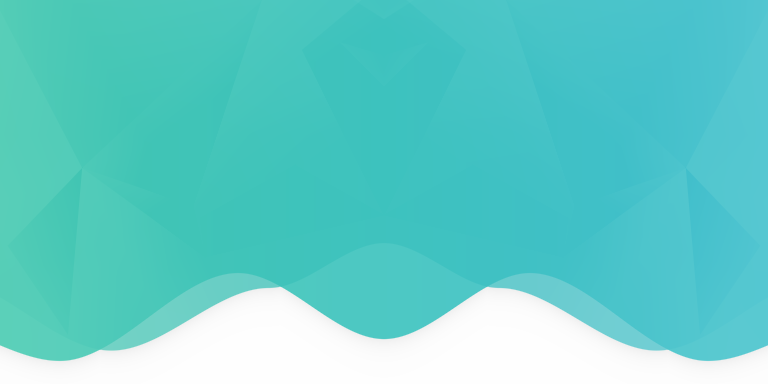
A WebGL 1 fragment shader for this background:

```glsl
precision highp float;
uniform vec2 u_resolution;

// Colours at the left, centre and right
const vec3 LIGHT_LEFT = vec3(0.385, 0.825, 0.735);
const vec3 LIGHT_MID = vec3(0.37, 0.81, 0.79);
const vec3 LIGHT_RIGHT = vec3(0.375, 0.80, 0.825);
const vec3 DEEP_LEFT = vec3(0.26, 0.775, 0.69);
const vec3 DEEP_MID = vec3(0.24, 0.76, 0.745);
const vec3 DEEP_RIGHT = vec3(0.26, 0.745, 0.81);
const vec3 PAPER = vec3(0.995);

const float BASE_SHADE = 0.22;
const float FACET_FLOOR = 0.3;
const float BAND_OPACITY = 0.77;
const float OVERLAP_FADE = 0.55;
const float SHADOW_STRENGTH = 0.06;
const float SHADOW_FALLOFF = 42.0;

// Corners shared by several facets, as distance from the centre and height
const vec2 TIP = vec2(0.0, 0.44);
const vec2 SHOULDER = vec2(0.214, 0.87);
const vec2 HUB = vec2(0.786, 0.5625);
const vec2 ELBOW = vec2(0.497, 0.464);
const vec2 FOOT = vec2(0.466, 0.331);
const vec2 PEAK = vec2(0.232, 0.57);
const vec2 NOTCH = vec2(0.349, 0.648);
const vec2 CEILING = vec2(0.318, 1.0);
const vec2 HEEL = vec2(0.823, 0.128);

float coverage(float d) {
  return clamp(d * u_resolution.y + 0.5, 0.0, 1.0);
}

// Signed distance from the line through a and b
float side(vec2 p, vec2 a, vec2 b) {
  vec2 e = normalize(b - a);
  vec2 v = p - a;
  return e.x * v.y - e.y * v.x;
}

// Triangle that is strongest at its first corner
float facet(vec2 p, vec2 a, vec2 b, vec2 c) {
  float span = side(a, b, c);
  float facing = sign(span);
  float far = side(p, b, c);
  float inside = min(far, min(side(p, c, a), side(p, a, b))) * facing;
  float weight = clamp(far / span, 0.0, 1.0);
  return coverage(inside) * mix(FACET_FLOOR, 1.0, weight);
}

float frontWave(float m) {
  return 0.117 + 0.172 * smoothstep(0.0, 0.38, m)
    - 0.229 * smoothstep(0.38, 0.844, m)
    + 0.10 * smoothstep(0.844, 1.2, m);
}

float backWave(float m) {
  return 0.367 - 0.117 * smoothstep(0.0, 0.3, m)
    - 0.163 * smoothstep(0.3, 0.71, m)
    + 0.19 * smoothstep(0.71, 1.15, m);
}

float facetShade(vec2 p) {
  float s = BASE_SHADE;
  // Central wedge and chevron
  s += 0.65 * facet(p, TIP, SHOULDER, vec2(-0.3, 1.3));
  s -= 0.32 * facet(p, vec2(0.0, 0.773), vec2(0.115, 0.89), vec2(-0.05, 0.843));
  s -= 0.2 * facet(p, vec2(0.0, 0.95), vec2(0.11, 1.02), vec2(-0.1, 1.02));
  // Upper panels
  s += 0.5 * facet(p, ELBOW, HUB, CEILING);
  s += 0.3 * facet(p, HUB, vec2(1.03, 1.03), CEILING);
  s += 0.25 * facet(p, NOTCH, CEILING, vec2(0.635, 1.0));
  s -= 0.15 * facet(p, CEILING, NOTCH, SHOULDER);
  s -= 0.15 * facet(p, vec2(0.453, 0.69), ELBOW, PEAK);
  s -= 0.12 * facet(p, HUB, vec2(1.03, 1.03), vec2(1.2, 0.476));
  // Lower panels
  s += 0.5 * facet(p, FOOT, PEAK, TIP);
  s += 0.5 * facet(p, FOOT, vec2(0.479, 0.432), PEAK);
  s += 0.4 * facet(p, FOOT, HUB, vec2(0.661, 0.323));
  s += 0.4 * facet(p, FOOT, HUB, ELBOW);
  s += 0.55 * facet(p, HUB, HEEL, vec2(0.98, 0.36));
  s += 0.3 * facet(p, HUB, vec2(1.03, 0.51), vec2(0.98, 0.36));
  return clamp(s, 0.0, 1.0);
}

vec3 acrossCanvas(vec3 left, vec3 mid, vec3 right, float x) {
  return x < 0.0 ? mix(mid, left, -x) : mix(mid, right, x);
}

void main() {
  vec2 uv = gl_FragCoord.xy / u_resolution;
  float x = 2.0 * uv.x - 1.0;
  vec2 p = vec2(abs(x), uv.y);

  float front = frontWave(p.x);
  float back = backWave(p.x);
  float solid = coverage((p.y - front) * 0.85);
  float behind = coverage((p.y - back) * 0.85);

  // Faceted body, calmer below the back wave
  float shade = facetShade(p) * mix(OVERLAP_FADE, 1.0, behind);
  vec3 light = acrossCanvas(LIGHT_LEFT, LIGHT_MID, LIGHT_RIGHT, x);
  vec3 deep = acrossCanvas(DEEP_LEFT, DEEP_MID, DEEP_RIGHT, x);
  vec3 body = mix(light, deep, shade);

  // Paper with a soft shadow under the waves
  float drop = max(min(front, back) - p.y, 0.0);
  vec3 color = PAPER - SHADOW_STRENGTH * exp(-drop * SHADOW_FALLOFF);

  color = mix(color, body, BAND_OPACITY * behind);
  color = mix(color, body, solid);
  gl_FragColor = vec4(color, 1.0);
}
```
